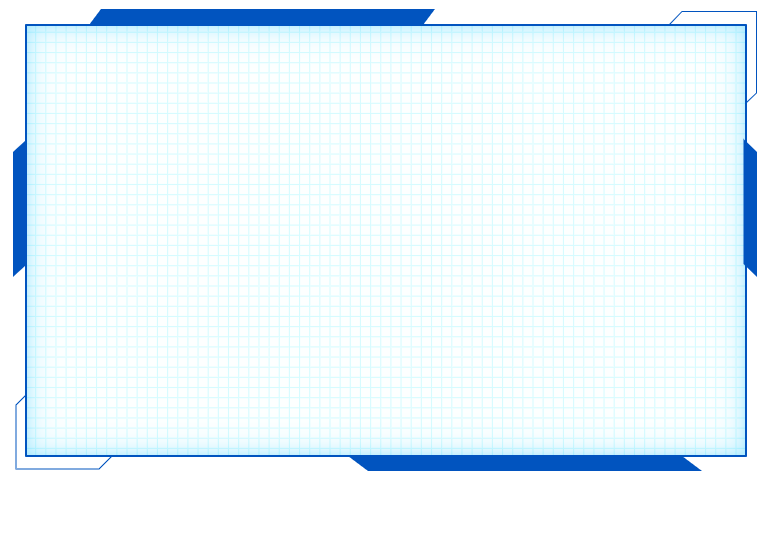
This background is drawn by a Shadertoy shader. Its source:

```glsl
// Blue technical panel: framed graph paper with an inner glow, slanted bars and outlined corners.

// All lengths are in design units; the canvas spans CANVAS units.
const vec2 CANVAS = vec2(768.0, 552.0);

const vec3 WHITE     = vec3(1.0);
const vec3 PAPER     = vec3(0.993, 1.0, 1.0);
const vec3 GRID_TINT = vec3(0.84, 0.985, 1.0);
const vec3 GLOW_TINT = vec3(0.60, 0.90, 1.0);
const vec3 BLUE      = vec3(0.005, 0.33, 0.75);

const vec2  FRAME_MIN     = vec2(26.0, 96.0);
const vec2  FRAME_MAX     = vec2(746.0, 527.0);
const float FRAME_WIDTH   = 2.0;
const float OUTLINE_WIDTH = 1.0;

const float GRID_STEP     = 10.15;
const vec2  GRID_OFFSET   = vec2(5.2, 2.1);
const float GRID_WIDTH    = 1.1;
const float GLOW_REACH    = 9.5;
const float GLOW_STRENGTH = 0.62;

// Outlined corners, as open paths.
const vec2 TOP_RIGHT[5] = vec2[5](
    vec2(669.0, 527.0), vec2(682.0, 540.5), vec2(756.5, 540.5),
    vec2(756.5, 459.0), vec2(746.0, 449.0));
const vec2 BOTTOM_LEFT[5] = vec2[5](
    vec2(25.0, 156.0), vec2(16.0, 147.0), vec2(16.0, 83.0),
    vec2(99.0, 83.0), vec2(112.0, 96.0));

// Box-filtered coverage of a filled shape.
float fill(float dist, float pixel) {
    return clamp(0.5 - dist / pixel, 0.0, 1.0);
}

// Box-filtered coverage of a line, correct even when thinner than a pixel.
float stroke(float dist, float width, float pixel) {
    return fill(dist - 0.5 * width, pixel) - fill(dist + 0.5 * width, pixel);
}

float boxDistance(vec2 p, vec2 lo, vec2 hi) {
    vec2 q = abs(p - 0.5 * (lo + hi)) - 0.5 * (hi - lo);
    return length(max(q, 0.0)) + min(max(q.x, q.y), 0.0);
}

// Parallelogram whose slanted side runs from low to high, extended along x.
float slantedBar(vec2 p, vec2 low, vec2 high, float len) {
    vec2 side = high - low;
    float start = low.x + side.x * (p.y - low.y) / side.y;
    float across = (abs(p.x - start - 0.5 * len) - 0.5 * len) * side.y / length(side);
    float along = abs(p.y - 0.5 * (low.y + high.y)) - 0.5 * side.y;
    return max(across, along);
}

float pathDistance(vec2 p, vec2 path[5]) {
    float nearest = 1e5;
    for (int i = 0; i < 4; i++) {
        vec2 edge = path[i + 1] - path[i];
        vec2 rel = p - path[i];
        float t = clamp(dot(rel, edge) / dot(edge, edge), 0.0, 1.0);
        nearest = min(nearest, length(rel - edge * t));
    }
    return nearest;
}

// Graph paper, tinted towards the four frame edges.
vec3 paper(vec2 p, float pixel) {
    vec2 cell = mod(p - GRID_OFFSET + 0.5 * GRID_STEP, GRID_STEP) - 0.5 * GRID_STEP;
    float grid = max(stroke(cell.x, GRID_WIDTH, pixel), stroke(cell.y, GRID_WIDTH, pixel));
    vec3 color = mix(PAPER, GRID_TINT, grid);

    vec2 toEdge = max(min(p - FRAME_MIN, FRAME_MAX - p), 0.0);
    vec2 clearness = 1.0 - GLOW_STRENGTH * exp(-toEdge / GLOW_REACH);
    float glow = 1.0 - clearness.x * clearness.y;
    return color * mix(WHITE, GLOW_TINT, glow);
}

void mainImage(out vec4 fragColor, in vec2 fragCoord) {
    vec2 p = fragCoord / iResolution.xy * CANVAS;
    float pixel = CANVAS.y / iResolution.y;

    // Panel
    float frame = boxDistance(p, FRAME_MIN, FRAME_MAX);
    vec3 color = mix(WHITE, paper(p, pixel), fill(frame, pixel));

    // Solid bars: top, bottom, then left and right with the axes swapped
    float bars = slantedBar(p, vec2(89.0, 527.0), vec2(101.0, 543.0), 334.0);
    bars = min(bars, slantedBar(p, vec2(368.0, 81.0), vec2(348.0, 96.0), 334.0));
    bars = min(bars, slantedBar(p.yx, vec2(275.0, 13.0), vec2(287.0, 26.0), 125.0));
    bars = min(bars, slantedBar(p.yx, vec2(288.0, 743.5), vec2(275.0, 757.0), 125.0));

    // Lines
    float outline = min(pathDistance(p, TOP_RIGHT), pathDistance(p, BOTTOM_LEFT));
    float ink = max(fill(bars, pixel), stroke(outline, OUTLINE_WIDTH, pixel));
    ink = max(ink, stroke(frame, FRAME_WIDTH, pixel));

    fragColor = vec4(mix(color, BLUE, ink), 1.0);
}
```
